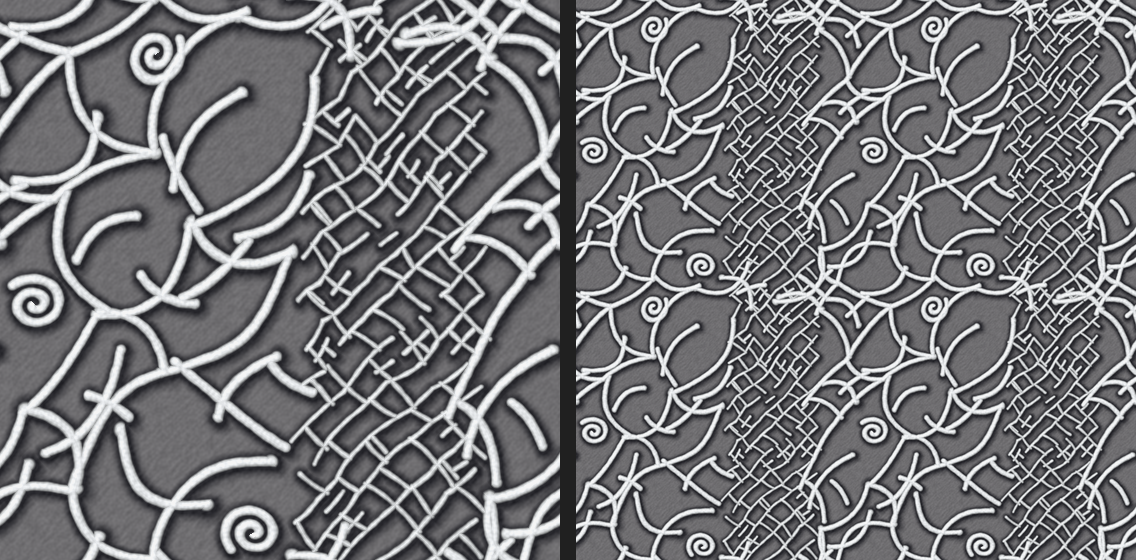
Left: one tile. Right: repeated 2 by 2.
This pattern is drawn by a three.js fragment shader. Its source:

```glsl
// Raised pale ridges on dark slate: curling vines that give way to a fine diagonal mesh.
varying vec2 vUv;

const float TAU = 6.2831853;

vec4 hash4(vec2 k) {
  vec4 s = vec4(dot(k, vec2(12.71, 31.17)), dot(k, vec2(26.95, 18.33)),
                dot(k, vec2(41.93, 28.91)), dot(k, vec2(17.39, 53.47)));
  return fract(sin(s) * 4375.85);
}

// Gradient noise that wraps after the given whole period
float corner(vec2 cell, vec2 f, vec2 period) {
  float a = TAU * hash4(mod(cell, period)).x;
  return dot(vec2(cos(a), sin(a)), f);
}

float noise(vec2 p, vec2 period) {
  vec2 i = floor(p), f = p - i, e = vec2(1.0, 0.0);
  vec2 w = f * f * f * (f * (f * 6.0 - 15.0) + 10.0);
  return mix(mix(corner(i, f, period), corner(i + e, f - e, period), w.x),
             mix(corner(i + e.yx, f - e.yx, period), corner(i + 1.0, f - 1.0, period), w.x), w.y);
}

// Positive inside the wavy upright band that holds the fine mesh
float meshZone(vec2 p) {
  return 0.155 - abs(fract(p.x - 0.22 + 0.025 * sin(TAU * p.y)) - 0.5);
}

// Identity of a diagonal lattice cell, the same on every tile
vec2 wrapId(vec2 g, vec2 n) {
  float u = g.x * n.y, v = g.y * n.x;
  return floor(mod(vec2(u + v, u - v) + 0.5, 2.0 * n.x * n.y));
}

vec2 node(vec2 g, vec2 n, float jitter) {
  vec2 q = (g + jitter * (hash4(wrapId(g, n)).xy - 0.5)) / n;
  return 0.5 * vec2(q.x + q.y, q.x - q.y);
}

// Distance to a bowed stroke from a to b
float stroke(vec2 p, vec2 a, vec2 b, float bow) {
  vec2 ab = b - a;
  float t = clamp(dot(p - a, ab) / dot(ab, ab), 0.0, 1.0);
  float slope = 4.0 * bow * (1.0 - 2.0 * t);
  vec2 onCurve = a + ab * t + vec2(-ab.y, ab.x) * bow * 4.0 * t * (1.0 - t);
  return length(p - onCurve) * inversesqrt(1.0 + slope * slope);
}

// Distance to a curl of two turns with a round tip
float curl(vec2 p, float turn) {
  float c = cos(turn), s = sin(turn), pitch = 0.025;
  p = mat2(c, s, -s, c) * p;
  float a = atan(p.y, p.x) / TAU + 0.5, r = length(p);
  float ring = clamp(floor(r / pitch - a + 0.5), 0.0, 1.0);
  return min(abs(r - pitch * (a + ring)), length(p + vec2(2.0 * pitch, 0.0)));
}

// Distance to a jittered diagonal lattice with strokes inside its cells
float lattice(vec2 p, vec2 n, float jitter, float bend, float slide, bool fine) {
  vec2 base = floor(vec2(p.x + p.y, p.x - p.y) * n);
  float d = 1.0;
  for (int y = -1; y <= 1; y++) {
    for (int x = -1; x <= 1; x++) {
      vec2 g = base + vec2(float(x), float(y));
      vec2 a = node(g, n, jitter), b = node(g + vec2(1.0, 0.0), n, jitter);
      vec2 c = node(g + vec2(0.0, 1.0), n, jitter), e = node(g + 1.0, n, jitter);
      vec2 mid = 0.25 * (a + b + c + e);
      float zone = meshZone(mid);
      if (fine ? zone < 0.0 : zone > 0.05) continue;
      vec4 h = hash4(wrapId(g, n) + 7.3), k = hash4(wrapId(g, n) + 91.7);
      vec2 shift = (b - a) * slide * h.w;
      if (h.z < 0.93) d = min(d, stroke(p, a, b, bend * (h.x - 0.5)));
      if (h.y < 0.84) d = min(d, stroke(p, a + shift, c + shift, bend * (k.x - 0.5)));
      // Inner strokes: a curl, or a divider with a side branch
      if (!fine && k.y < 0.28) {
        d = min(d, curl(p - mid, TAU * k.z));
      } else if (!fine || k.y > 0.72) {
        bool along = k.z < 0.6;
        vec2 from = along ? mix(a, c, 0.5) : mix(a, b, 0.5);
        vec2 to = along ? mix(b, e, 0.5) : mix(c, e, 0.5);
        vec2 side = along ? mix(c, e, 0.6) : mix(b, e, 0.6);
        d = min(d, stroke(p, from, mix(from, to, 0.55 + 0.45 * k.w), bend * (h.w - 0.5)));
        if (k.x > 0.4) d = min(d, stroke(p, mix(from, to, 0.5), side, 0.3 * bend * (k.w - 0.5)));
      }
    }
  }
  return d;
}

// Signed distance to the edge of the nearest ridge
float ridges(vec2 p) {
  p += 0.022 * vec2(noise(p * 4.0, vec2(4.0)), noise(p * 4.0 + 1.7, vec2(4.0)));
  float rough = 0.0018 * noise(p * 48.0, vec2(48.0));
  float vines = lattice(p, vec2(3.0, 4.0), 0.5, 0.55, 0.15, false) - 0.0088;
  float mesh = lattice(p, vec2(12.0, 13.0), 0.3, 0.1, 0.6, true) - 0.0047;
  return min(vines, mesh) + rough;
}

void main() {
  vec2 p = vUv;
  float d = ridges(p);
  float lit = ridges(p + vec2(-0.005, 0.006));
  float slope = clamp((lit - d) / 0.0078, -1.0, 1.0);

  // Grain and faint diagonal scratches
  float grain = noise(p * 160.0, vec2(160.0));
  float scratch = noise(vec2((p.x + p.y) * 30.0, (p.x - p.y) * 110.0), vec2(30.0, 110.0));

  // Slate, darkened close to the ridges and on their lower right
  float shade = 0.75 * (1.0 - smoothstep(-0.003, 0.021, lit)) + 0.4 * (1.0 - smoothstep(0.0, 0.015, d));
  vec3 slate = mix(vec3(0.435, 0.43, 0.44), vec3(0.15, 0.15, 0.17), min(shade, 1.0));
  slate += 0.035 * grain + 0.05 * scratch;

  // Rounded ridge, bright on its crown and upper left
  float crown = smoothstep(0.0, 0.006, -d);
  vec3 ridge = mix(vec3(0.66, 0.67, 0.67), vec3(0.89, 0.9, 0.91), crown);
  ridge += 0.09 * slope + 0.1 * grain;

  vec3 color = mix(ridge, slate, smoothstep(-0.0022, 0.0022, d));
  gl_FragColor = vec4(min(color, vec3(0.96)), 1.0);
}
```
